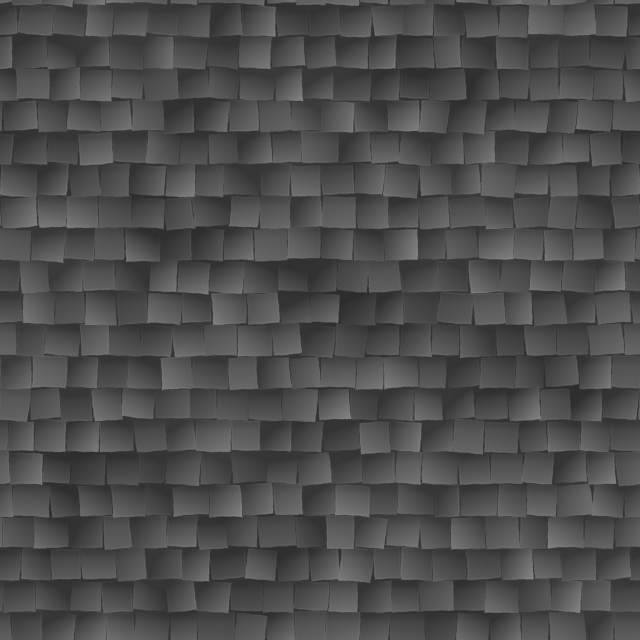
Reproduce this texture procedurally as a three.js fragment shader.

```glsl
// Rows of small grey slates, drawn as a height map: each slate is a tilted,
// uneven quad with its own slope, lightest toward its lower edge.
// Neighbouring slates are merged by keeping the highest (lightest) surface.
varying vec2 vUv;

#define COUNT 20.0        // slates across and rows down
#define ROW_SHIFT 0.13    // part of a row cut off at the lower border
#define WIDTH_JITTER 0.20 // random shift of the side joints
#define DROP_JITTER 0.10  // random height of the lower edges
#define TURN 0.20         // random rotation in radians
#define GAP 0.035         // spread of joint widths, partly overlapping
#define SOFT 0.026        // edge smoothing in slate units
#define BASE_GREY 0.205   // joints and deep shadow
#define SLATE_GREY 0.306  // mean slate tone
#define RAMP 0.125        // tone rise from top to lower edge
#define TILT 0.16         // random sideways tone slope
#define TONE_JITTER 0.125 // tone variation between slates

float hash(vec2 id, float seed) {
  vec3 p = fract(vec3(id.xyx) * vec3(0.1031, 0.1030, 0.0973) + seed * 0.137);
  p += dot(p, p.yzx + 33.33);
  return fract((p.x + p.y) * p.z);
}

float spread(vec2 id, float seed) {
  return hash(id, seed) - 0.5;
}

// Joint position, shared by the slates on both of its sides
float joint(vec2 id) {
  return spread(vec2(mod(id.x, COUNT), id.y), 1.0) * WIDTH_JITTER;
}

// Broad uneven shading that repeats at the canvas border
float broadShade(vec2 uv) {
  vec2 a = uv * 6.2831853;
  return sin(a.x + 2.0 * a.y + 1.0) + sin(3.0 * a.x - a.y + 4.0)
       + 0.7 * sin(2.0 * a.x + 5.0 * a.y) + 0.5 * sin(7.0 * a.x - 4.0 * a.y);
}

// Tone of one slate at local position q, or the base tone outside it
float slate(vec2 q, vec2 cell) {
  vec2 id = mod(cell, COUNT);
  float angle = spread(id, 2.0) * TURN;
  vec2 c = q - 0.5;
  q = c + angle * vec2(-c.y, c.x) + 0.5;

  // Outline with leaning, bowed and slightly worn sides
  float phase = hash(id, 3.0) * 6.28;
  float sideWear = 0.005 * sin(q.y * 17.0 + phase) + 0.003 * sin(q.y * 43.0 - phase);
  float lowWear = 0.006 * sin(q.x * 13.0 + phase) + 0.003 * sin(q.x * 37.0 + phase);
  float bow = spread(id, 4.0) * 0.22 * c.y * c.y;
  float sag = spread(id, 15.0) * 0.22 * c.x * c.x;
  float left = joint(id) + GAP * (hash(id, 5.0) - 0.2) + sideWear + bow
             + spread(id, 16.0) * 0.10 * c.y;
  float right = 1.0 + joint(id + vec2(1.0, 0.0)) - GAP * (hash(id, 6.0) - 0.2)
              + sideWear + bow + spread(id, 7.0) * 0.10 * c.y;
  float low = 0.015 + spread(id, 8.0) * DROP_JITTER + lowWear + sag;
  float high = 0.99 + spread(id, 9.0) * 0.10 + lowWear + sag;
  float inside = min(min(q.x - left, right - q.x), min(q.y - low, high - q.y));

  // Sloping surface with shade below the next row and a faint worn rim
  float tone = SLATE_GREY + spread(id, 10.0) * TONE_JITTER;
  tone += (0.5 - q.y) * RAMP * (0.5 + hash(id, 11.0));
  tone += (q.x - 0.5) * (spread(id, 12.0) * 2.0 * TILT + 0.03);
  tone -= 0.025 * smoothstep(0.6, 1.0, q.y);
  tone += 0.03 * hash(id, 13.0) * (1.0 - smoothstep(0.02, 0.07, inside));
  tone += 0.003 * sin(q.x * 31.0 + phase + 3.0 * sin(q.y * 17.0 + phase));
  return mix(BASE_GREY, tone, smoothstep(-SOFT, SOFT, inside));
}

void main() {
  vec2 p = vUv * COUNT + vec2(0.0, ROW_SHIFT);
  float grey = BASE_GREY;

  // Highest surface among the nearby slates
  for (int j = -1; j <= 1; j++) {
    float row = floor(p.y) + float(j);
    float x = p.x - hash(vec2(mod(row, COUNT), 7.0), 14.0);
    for (int i = -1; i <= 1; i++) {
      vec2 cell = vec2(floor(x) + float(i), row);
      grey = max(grey, slate(vec2(x, p.y) - cell, cell));
    }
  }

  grey += 0.010 * broadShade(vUv);
  gl_FragColor = vec4(vec3(clamp(grey, 0.17, 0.52)), 1.0);
}
```
